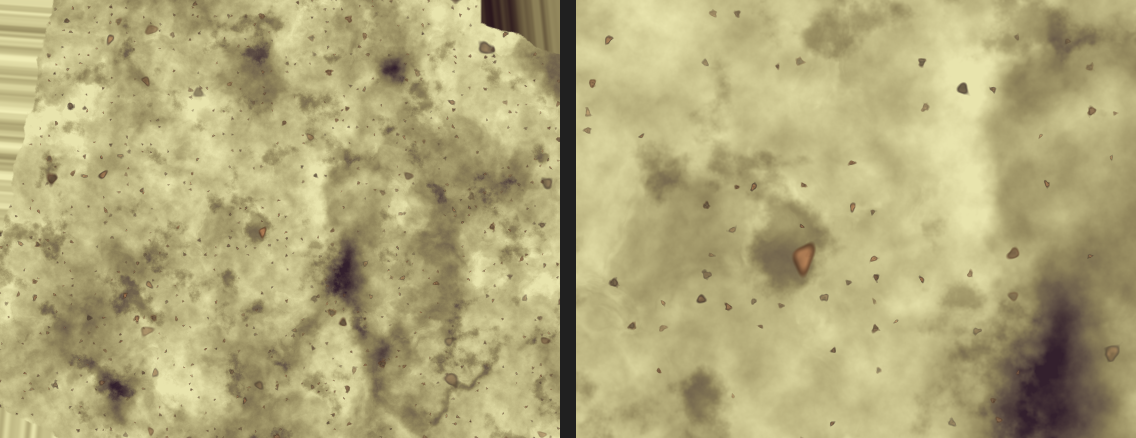
Left, the full canvas; right, a detail of the centre.
Give the GLSL for this texture, as a Shadertoy shader.

```glsl
vec4 hash4(vec2 p) {
    vec4 q = fract(p.xyxy * vec4(0.1031, 0.1030, 0.0973, 0.1099));
    q += dot(q, q.wzxy + 33.33);
    return fract((q.xxyz + q.yzzw) * q.zywx);
}

float noise(vec2 p) {
    vec2 i = floor(p), f = fract(p);
    f = f * f * (3.0 - 2.0 * f);
    return mix(mix(hash4(i).x, hash4(i + vec2(1, 0)).x, f.x),
               mix(hash4(i + vec2(0, 1)).x, hash4(i + vec2(1, 1)).x, f.x), f.y);
}

float fbm(vec2 p) {
    float sum = 0.0, amp = 0.5;
    for (int i = 0; i < 6; i++) {
        sum += amp * noise(p);
        p = mat2(1.6, 1.2, -1.2, 1.6) * p + 7.3;
        amp *= 0.54;
    }
    return sum / 1.06;
}

// Mineral ramp from dark umber to pale cream
vec3 stoneColor(float v) {
    return vec3(v, 1.08 * v - 0.09, 0.05 + 0.3 * v + 0.43 * v * v);
}

// Soft elliptical stain
float blot(vec2 p, vec2 center, vec2 size) {
    vec2 q = (p - center) / size;
    return exp(-dot(q, q));
}

// One layer of scattered grains with dark rims and rusty cores
vec3 addGrains(vec3 color, vec2 p, float scale, float density, float radius) {
    vec2 g = p * scale + scale * 1.7;
    vec2 cell = floor(g);
    vec4 h = hash4(cell), k = hash4(cell + 91.7);
    if (h.x > density) return color;
    vec2 q = fract(g) - 0.5 - 0.45 * (h.yz - 0.5);
    float turn = 6.283 * k.x;
    q = mat2(cos(turn), sin(turn), -sin(turn), cos(turn)) * q;
    q.x *= mix(1.0, 1.8, k.y);
    float angle = atan(q.y, q.x);
    float d = length(q) * (1.0 + 0.13 * sin(3.0 * angle + 9.0 * k.z) + 0.5 * (noise(g * 9.0) - 0.5));
    float r = radius * mix(0.55, 1.2, h.w * h.w);
    float soft = 0.12 * r + scale / iResolution.y;
    float mask = smoothstep(r + soft, r - soft, d) * mix(0.5, 0.92, k.w);
    vec3 rim = mix(vec3(0.25, 0.19, 0.16), vec3(0.40, 0.27, 0.17), k.z);
    vec3 core = mix(vec3(0.35, 0.29, 0.22), vec3(0.60, 0.42, 0.28), k.y);
    vec3 grain = mix(rim, core, smoothstep(0.95 * r, 0.4 * r, d));
    return mix(color, grain * (0.8 + 0.4 * noise(g * 14.0)), mask);
}

void mainImage(out vec4 fragColor, in vec2 fragCoord) {
    vec2 p = fragCoord / iResolution.y;
    float right = iResolution.x / iResolution.y;
    vec2 warp = vec2(fbm(p * 9.0), fbm(p * 9.0 + 40.0)) - 0.5;
    vec2 w = p + 0.14 * warp;

    // Pale mottled ground with olive clouds and fine texture
    float tone = 0.79 + 0.34 * (fbm(w * 7.0 + 3.0) - 0.5) + 0.26 * (fbm(p * 34.0) - 0.5);
    float cloud = fbm(w * 5.0 + 21.0);
    tone -= 0.20 * smoothstep(0.48, 0.76, cloud);
    tone -= 0.22 * smoothstep(0.60, 0.80, fbm(p * 17.0 + 60.0));
    tone += 0.10 * smoothstep(0.60, 0.78, fbm(w * 11.0 + 80.0));

    // Curved seam: sharp light lip on the left, shade fading to the right
    float bend = w.y - 0.47;
    float side = w.x - 0.755 - 0.75 * bend * bend;
    float shade = smoothstep(-0.015, 0.025, side) * exp(-max(side, 0.0) * 9.0);
    tone -= 0.17 * shade * smoothstep(0.97, 0.85, w.y);
    tone += 0.07 * exp(-pow((side + 0.025) / 0.025, 2.0));

    // Deep hollows and smaller smoky stains
    float hollow = 0.36 * blot(w, vec2(0.88, 0.85), vec2(0.065, 0.05))
                 + 0.46 * blot(w, vec2(0.775, 0.37), vec2(0.055, 0.085))
                 + 0.28 * blot(w, vec2(0.88, 0.19), vec2(0.035, 0.08))
                 + 0.38 * blot(w, vec2(0.30, 0.10), vec2(0.05, 0.06))
                 + 0.30 * blot(w, vec2(right, 0.84), vec2(0.09, 0.07));
    for (int i = 0; i < 14; i++) {
        vec4 h = hash4(vec2(float(i) * 3.7 + 5.0, 17.0));
        hollow += 0.22 * h.w * blot(w, h.xy * vec2(right, 1.0), mix(vec2(0.02), vec2(0.05, 0.035), h.z));
    }
    tone -= hollow * (0.7 + 0.6 * fbm(p * 24.0 + 11.0));

    // Thin dark crease rising at the lower right
    float crease = w.y - 0.04 - 0.65 * (w.x - 0.95);
    tone -= 0.25 * exp(-pow(crease / 0.014, 2.0)) * smoothstep(0.90, 0.98, w.x) * smoothstep(1.20, 1.12, w.x);

    tone = clamp(tone, 0.2, 0.91);
    vec3 color = stoneColor(tone);
    color.b += 0.05 * smoothstep(0.6, 0.35, tone);

    // Grains from coarse to fine
    color = addGrains(color, p, 55.0, 0.16, 0.17);
    color = addGrains(color, p, 25.0, 0.15, 0.17);
    color = addGrains(color, p, 9.0, 0.19, 0.15);

    // Smeared streaks beyond the ragged stone edge
    float ragged = 0.03 * (fbm(p * 22.0) - 0.5);
    float across = p.y + 0.07 * p.x;
    float leftTone = 0.80 + 0.22 * (noise(vec2(across * 45.0, 2.0)) - 0.5) + 0.16 * (noise(vec2(across * 150.0, 5.0)) - 0.5);
    leftTone -= 0.45 * smoothstep(0.478, 0.465, across);
    float leftEdge = 0.125 - 0.227 * (1.0 - p.y) - p.x + ragged;
    color = mix(color, stoneColor(leftTone), smoothstep(-0.003, 0.003, leftEdge) * step(0.4, p.y));

    float along = p.x - 0.1 * p.y;
    float lowTone = 0.80 + 0.22 * (noise(vec2(along * 80.0, 9.0)) - 0.5);
    color = mix(color, stoneColor(lowTone), smoothstep(-0.003, 0.003, 0.07 - 0.5 * p.x - p.y + ragged));

    float corner = p.x - right + 0.18;
    float cornerTone = mix(0.22, 0.50, smoothstep(0.05, 0.11, corner + 0.1 * (p.y - 1.0)));
    cornerTone += 0.18 * (noise(vec2((p.x + 0.1 * p.y) * 110.0, 4.0)) - 0.5);
    float cornerEdge = min(corner, p.y - 0.955 + 0.45 * corner + ragged);
    color = mix(color, stoneColor(cornerTone), smoothstep(-0.003, 0.003, cornerEdge));

    fragColor = vec4(clamp(color, 0.0, 1.0), 1.0);
}
```
